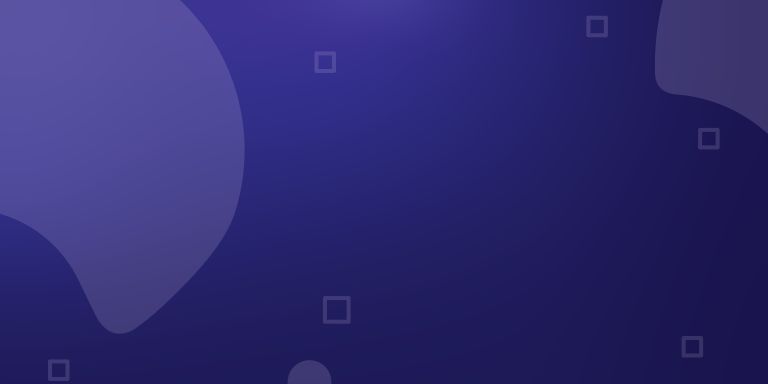
This background is drawn by a WebGL 1 fragment shader. Its source:

```glsl
precision highp float;
// Deep indigo backdrop with soft blue and violet glows, overlaid by pale
// translucent blobs and small square frames. Glows are elliptical Gaussians;
// blobs are circles carved by other circles with smoothly rounded corners.

uniform vec2 u_resolution;

#define NIGHT vec3(0.112, 0.098, 0.335)
#define DUSK vec3(0.090, 0.065, 0.280)
#define BLUE vec3(0.195, 0.190, 0.560)
#define VIOLET vec3(0.265, 0.190, 0.580)
#define LAVENDER vec3(0.285, 0.265, 0.620)
#define VEIL vec3(0.820, 0.750, 0.900)
#define BLOB_ALPHA 0.18
#define FRAME_ALPHA 0.17
#define STROKE 0.0104

// Elliptical falloff, 1 at the centre.
float glow(vec2 p, vec2 centre, vec2 spread) {
  vec2 q = (p - centre) / spread;
  return exp(-dot(q, q));
}

float circle(vec2 p, vec2 centre, float radius) {
  return length(p - centre) - radius;
}

// Circle that runs off straight along its tangent, clockwise past the normal.
float tangentCircle(vec2 p, vec2 centre, float radius, vec2 normal) {
  vec2 q = p - centre;
  float along = dot(q, vec2(normal.y, -normal.x));
  return length(vec2(dot(q, normal), min(along, 0.0))) - radius;
}

// Intersection of two distances with a corner rounded over width k.
float smoothMax(float a, float b, float k) {
  float h = max(k - abs(a - b), 0.0) / k;
  return max(a, b) + 0.25 * h * h * k;
}

// Outline of a square with the given outer half size.
float squareFrame(vec2 p, vec2 centre, float halfSize) {
  vec2 q = abs(p - centre) - (halfSize - 0.5 * STROKE);
  float box = length(max(q, 0.0)) + min(max(q.x, q.y), 0.0);
  return abs(box) - 0.5 * STROKE;
}

// Distance to coverage, softened over about one pixel.
float coverage(float d) {
  return clamp(0.5 - d * u_resolution.y, 0.0, 1.0);
}

vec3 background(vec2 p) {
  vec3 colour = mix(NIGHT, DUSK, 0.6 * smoothstep(1.3, 2.0, p.x));
  colour = mix(colour, BLUE, glow(p, vec2(0.78, 0.92), vec2(0.74, 0.54)));
  colour = mix(colour, BLUE, 0.9 * glow(p, vec2(0.0, 0.63), vec2(0.52, 0.40)));
  colour = mix(colour, VIOLET, 0.7 * glow(p, vec2(0.78, 1.0), vec2(0.42, 0.16)));
  colour = mix(colour, LAVENDER, 0.7 * glow(p, vec2(0.05, 0.98), vec2(0.45, 0.38)));
  return mix(colour, LAVENDER, 0.7 * glow(p, vec2(0.97, 1.02), vec2(0.20, 0.09)));
}

float blobs(vec2 p) {
  // Large left drop: flattened lower right flank, scooped lower left.
  float flank = 0.7071 * (p.x - p.y - 0.232);
  float scoop = tangentCircle(p, vec2(-0.091, 0.128), 0.328, vec2(0.9, 0.436));
  float drop = smoothMax(circle(p, vec2(0.099, 0.609), 0.538), flank, 0.05);
  drop = smoothMax(drop, -scoop, 0.085);

  // Upper right corner piece, scooped from below.
  float corner = smoothMax(circle(p, vec2(2.393, 0.831), 0.6875),
                           -circle(p, vec2(1.732, 0.358), 0.397), 0.055);

  // Small dome on the lower edge.
  float dome = circle(p, vec2(0.806, 0.005), 0.057);
  return min(min(drop, corner), dome);
}

float frames(vec2 p) {
  float d = squareFrame(p, vec2(0.847, 0.838), 0.028);
  d = min(d, squareFrame(p, vec2(1.555, 0.931), 0.028));
  d = min(d, squareFrame(p, vec2(1.846, 0.639), 0.028));
  d = min(d, squareFrame(p, vec2(1.803, 0.097), 0.028));
  d = min(d, squareFrame(p, vec2(0.153, 0.036), 0.028));
  return min(d, squareFrame(p, vec2(0.877, 0.193), 0.036));
}

void main() {
  // Canvas height is one unit.
  vec2 p = gl_FragCoord.xy / u_resolution.y;
  vec3 colour = background(p);
  colour = mix(colour, VEIL, BLOB_ALPHA * coverage(blobs(p)));
  colour = mix(colour, VEIL, FRAME_ALPHA * coverage(frames(p)));
  gl_FragColor = vec4(colour, 1.0);
}
```
